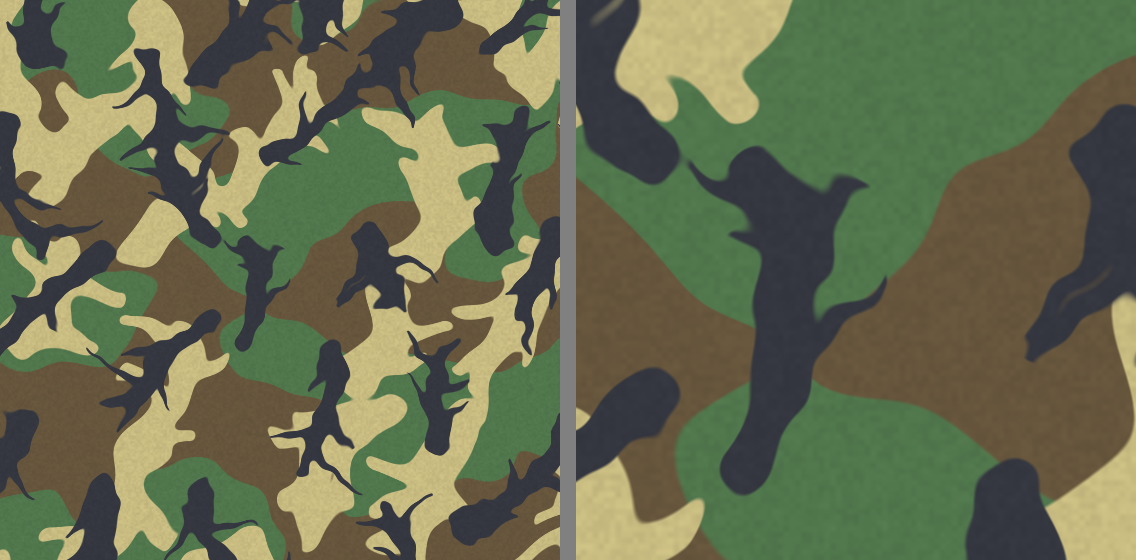
Left: the whole. Right: its middle third, enlarged.
A WebGL 1 fragment shader for this pattern:

```glsl
precision highp float;

uniform vec2 u_resolution;

const vec3 BROWN = vec3(0.40, 0.335, 0.235);
const vec3 GREEN = vec3(0.315, 0.465, 0.30);
const vec3 TAN = vec3(0.785, 0.735, 0.505);
const vec3 BLACK = vec3(0.205, 0.215, 0.25);

float hash(vec2 p) {
  vec3 q = fract(p.xyx * 0.1031);
  q += dot(q, q.yzx + 33.33);
  return fract((q.x + q.y) * q.z);
}

float valueNoise(vec2 p) {
  vec2 i = floor(p), f = fract(p);
  f = f * f * (3.0 - 2.0 * f);
  vec2 e = vec2(1.0, 0.0);
  return mix(mix(hash(i), hash(i + e), f.x),
             mix(hash(i + e.yx), hash(i + e.xx), f.x), f.y);
}

vec2 heading(float angle) {
  return vec2(cos(angle), sin(angle));
}

vec2 rotate(vec2 p, float angle) {
  vec2 h = heading(angle);
  return vec2(h.x * p.x - h.y * p.y, h.y * p.x + h.x * p.y);
}

// Layered sine displacement that makes outlines wander
vec2 sway(vec2 p, float freq, float phase) {
  vec2 inner = 1.5 * sin(p * freq * 0.61 + phase * 1.7);
  return sin(p.yx * freq + inner + vec2(phase, phase + 2.1));
}

float smoothMin(float a, float b, float k) {
  float h = max(k - abs(a - b), 0.0) / k;
  return min(a, b) - 0.25 * h * h * k;
}

// Segment from a to b whose radius runs from ra to rb
float taperedLimb(vec2 p, vec2 a, vec2 b, float ra, float rb) {
  vec2 pa = p - a, ba = b - a;
  float h = clamp(dot(pa, ba) / dot(ba, ba), 0.0, 1.0);
  return length(pa - ba * h) - mix(ra, rb, h);
}

// One trunk with four side limbs, in units of its cell
float branch(vec2 p, vec2 id, float lean, float spread, float girth, float tip) {
  float angle = lean + spread * (hash(id + 3.7) - 0.5);
  angle += 3.14159 * step(0.5, hash(id + 8.3));
  float radius = girth * mix(0.72, 1.28, hash(id + 5.1));
  vec2 axis = heading(angle) * mix(0.3, 0.5, hash(id + 6.9));
  float d = taperedLimb(p, -axis, axis, radius, radius * 0.5);
  for (int k = 0; k < 4; k++) {
    float n = float(k);
    vec2 key = id + vec2(17.3, 9.1) * (n + 1.0);
    float side = mod(n, 2.0) * 2.0 - 1.0;
    float turn = side * mix(0.45, 1.3, hash(key));
    vec2 root = axis * (-0.8 + 0.42 * n + 0.3 * hash(key + 2.3));
    vec2 end = root + heading(angle + turn) * mix(0.22, 0.48, hash(key + 4.9));
    d = smoothMin(d, taperedLimb(p, root, end, radius * 0.58, radius * tip), 0.07);
  }
  return d;
}

// Distance to branches scattered over jittered cells, in canvas units
float branches(vec2 p, float scale, float tilt, float lean, float spread,
               float girth, float tip, vec2 seed) {
  vec2 q = rotate(p, tilt) * scale;
  vec2 cell = floor(q);
  float d = 1.0;
  for (int y = -1; y <= 1; y++) {
    for (int x = -1; x <= 1; x++) {
      vec2 c = cell + vec2(float(x), float(y));
      vec2 id = c + seed;
      vec2 jitter = 0.5 * vec2(hash(id), hash(id + 31.7)) + 0.25;
      float b = branch(q - c - jitter, id, lean + tilt, spread, girth, tip);
      d = smoothMin(d, b, 0.06);
    }
  }
  return d / scale;
}

// Sum of sines divided by its slope: roughly a signed distance
float rollingPatches(vec2 p, float seed) {
  float height = 0.0;
  vec2 slope = vec2(0.0);
  for (int i = 0; i < 6; i++) {
    float n = float(i);
    float freq = 12.0 + 3.2 * n;
    vec2 wave = heading(2.4 * n + seed) * freq;
    float phase = dot(p, wave) + 6.2832 * hash(vec2(n, seed));
    height += sin(phase) / freq;
    slope += cos(phase) * wave / freq;
  }
  return height / max(length(slope), 0.35);
}

float cover(float d) {
  return 1.0 - smoothstep(-0.0014, 0.0014, d);
}

void main() {
  vec2 p = gl_FragCoord.xy / min(u_resolution.x, u_resolution.y);

  // Progressively finer outlines for the three upper layers
  vec2 greenPos = p * vec2(0.85, 1.1) + 0.022 * sway(p, 19.0, 1.3) + 0.005 * sway(p, 53.0, 4.0);
  vec2 tanPos = p + 0.02 * sway(p, 21.0, 2.6) + 0.006 * sway(p, 58.0, 0.7);
  vec2 blackPos = p + 0.017 * sway(p, 23.0, 5.2) + 0.005 * sway(p, 66.0, 3.1)
                + 0.0022 * sway(p, 140.0, 1.9);

  float green = rollingPatches(greenPos, 2.0);
  float tan1 = branches(tanPos, 3.7, 0.4, 1.0, 2.4, 0.14, 0.36, vec2(41.0, 67.0));
  float black = branches(blackPos, 4.1, -0.55, 1.35, 1.7, 0.11, 0.1, vec2(113.0, 29.0));

  vec3 color = mix(BROWN, GREEN, cover(green));
  color = mix(color, TAN, cover(tan1));
  color = mix(color, BLACK, cover(black));

  // Fine cloth grain
  float grain = valueNoise(p * 290.0) + 0.6 * valueNoise(p * 170.0 + 9.0) - 0.8;
  color *= 1.0 + 0.07 * grain;

  gl_FragColor = vec4(color, 1.0);
}
```
